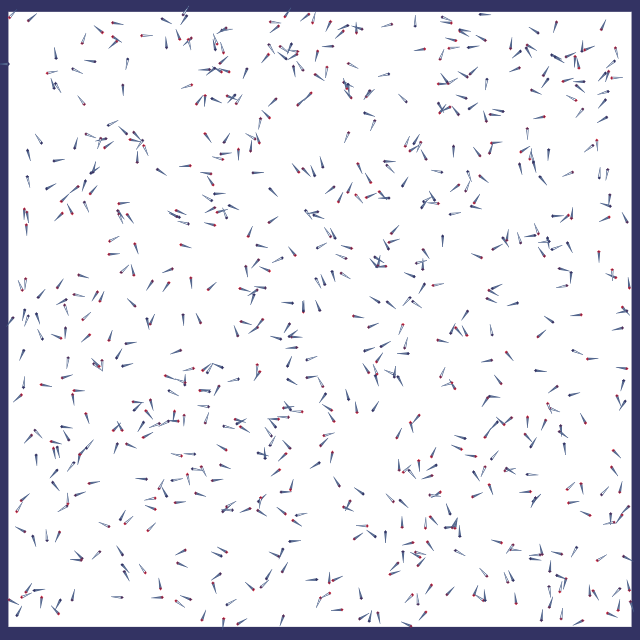
Give the GLSL for this pattern, as a Shadertoy shader.

```glsl
// Slim slate darts scattered at random over a white sheet in a navy frame.
// Each grid cell holds a hashed number of darts; every pixel paints the darts
// of its 3x3 cells in a fixed order, so overlaps stay consistent.

const vec3 PAPER   = vec3(1.00, 1.00, 1.00);
const vec3 NAVY    = vec3(0.20, 0.20, 0.39);
const vec3 OUTLINE = vec3(0.26, 0.35, 0.52);
const vec3 FILL    = vec3(0.42, 0.47, 0.60);
const vec3 RED     = vec3(0.88, 0.10, 0.17);

const vec2  SHEET_MIN    = vec2(0.0132, 0.0205);
const vec2  SHEET_MAX    = vec2(0.9868, 0.9815);
const float CELLS        = 20.0;    // grid cells across the canvas
const float MAX_DARTS    = 4.0;     // per cell, counts run from 0 to this
const float DART_LENGTH  = 0.0172;
const float HEAD_HALF    = 0.0021;  // half width at the head
const float TIP_HALF     = 0.0003;  // half width at the tip
const float STROKE       = 0.0010;
const float BEAD_RADIUS  = 0.0023;
const float PIN_RADIUS   = 0.0007;
const float HOLLOW_SHARE = 0.25;
const float TAU          = 6.2831853;

vec4 hash4(vec3 p) {
    vec4 q = fract(p.xyzx * vec4(0.1031, 0.1030, 0.0973, 0.1099));
    q += dot(q, q.wzxy + 33.33);
    return fract((q.xxyz + q.yzzw) * q.zywx);
}

// Soft coverage of a signed distance, one pixel wide.
float cover(float d, float pixel) {
    return clamp(0.5 - d / pixel, 0.0, 1.0);
}

float boxDistance(vec2 p, vec2 low, vec2 high) {
    vec2 d = abs(p - 0.5 * (low + high)) - 0.5 * (high - low);
    return max(d.x, d.y);
}

// Tapered wedge with its head at the origin and its tip along +x.
float wedgeDistance(vec2 p) {
    float halfWidth = mix(HEAD_HALF, TIP_HALF, clamp(p.x / DART_LENGTH, 0.0, 1.0));
    return max(abs(p.y) - halfWidth, max(-p.x, p.x - DART_LENGTH));
}

vec3 paintDart(vec3 color, vec2 p, float angle, vec2 style, float pixel) {
    vec2 axis = vec2(cos(angle), sin(angle));
    vec2 local = vec2(dot(p, axis), dot(p, vec2(-axis.y, axis.x)));

    // Body: outline first, then a slate or hollow core
    float body = wedgeDistance(local);
    vec3 core = style.x < HOLLOW_SHARE ? PAPER : FILL;
    color = mix(color, OUTLINE, cover(body, pixel));
    color = mix(color, core, cover(body + STROKE, pixel));

    // Head: upright diamond bead with a dark pin in its centre
    vec3 beadColor = mix(NAVY, RED, smoothstep(0.1, 0.9, style.y));
    float bead = (abs(p.x) + abs(p.y) - BEAD_RADIUS) * 0.7071;
    color = mix(color, beadColor, cover(bead, pixel));
    return mix(color, NAVY, cover(length(p) - PIN_RADIUS, pixel));
}

void mainImage(out vec4 fragColor, in vec2 fragCoord) {
    vec2 uv = fragCoord / iResolution.xy;
    float pixel = 1.0 / min(iResolution.x, iResolution.y);

    // Frame and sheet
    vec3 color = mix(NAVY, PAPER, cover(boxDistance(uv, SHEET_MIN, SHEET_MAX), pixel));

    // Darts with their heads on the sheet; tips may cross the frame
    vec2 home = floor(uv * CELLS);
    for (int j = -1; j <= 1; j++) {
        for (int i = -1; i <= 1; i++) {
            vec2 cell = home + vec2(i, j);
            float count = floor(hash4(vec3(cell + 7.0, 91.0)).x * (MAX_DARTS + 1.0));
            for (float n = 0.0; n < count; n++) {
                vec4 place = hash4(vec3(cell + 3.0, n * 5.0 + 11.0));
                vec4 look = hash4(vec3(cell + 41.0, n * 3.0 + 57.0));
                vec2 head = (cell + place.xy) / CELLS;
                if (boxDistance(head, SHEET_MIN, SHEET_MAX) > 0.0) continue;
                color = paintDart(color, uv - head, place.z * TAU, look.xy, pixel);
            }
        }
    }
    fragColor = vec4(color, 1.0);
}
```
